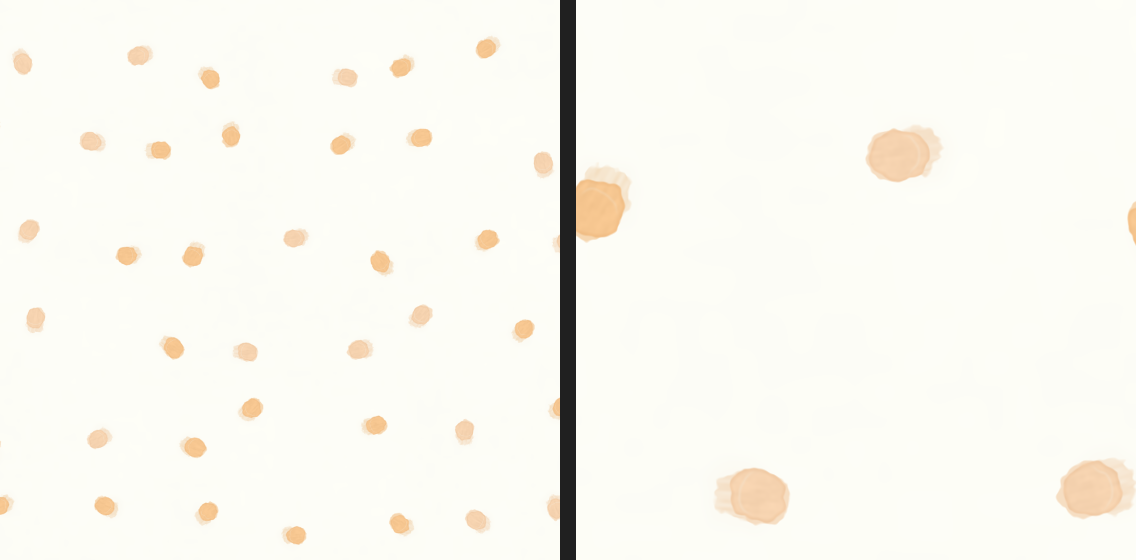
Left: the whole. Right: its middle third, enlarged.
Write a Shadertoy shader that draws this pattern.

```glsl
// Scattered apricot and peach brush dabs with pale dragged ends on warm white paper

float hash(vec2 p) {
    return fract(sin(dot(p, vec2(127.1, 311.7))) * 43758.5453);
}

float noise(vec2 p) {
    vec2 i = floor(p), f = fract(p);
    f = f * f * (3.0 - 2.0 * f);
    return mix(mix(hash(i), hash(i + vec2(1, 0)), f.x),
               mix(hash(i + vec2(0, 1)), hash(i + vec2(1, 1)), f.x), f.y);
}

// Distance to a disc whose outline wobbles like a hand-made dab
float blob(vec2 p, float radius, float seed) {
    vec2 dir = p / max(length(p), 1e-5);
    float wobble = noise(dir * 2.3 + seed) - 0.5;
    return length(p) - radius * (1.0 + 0.22 * wobble);
}

// Coverage inside a distance, with an edge of the given softness
float cover(float d, float soft) {
    return 1.0 - smoothstep(-soft, soft, d);
}

// Paints one dab; p is relative to its centre, x runs along the stroke
vec3 paintDab(vec3 col, vec2 p, vec2 id, float edge) {
    float seed = 10.0 + 40.0 * hash(id + 3.7);
    float peach = step(0.54, hash(id + 8.3));
    float radius = mix(0.0162, 0.0178, hash(id + 5.9));
    vec3 paint = mix(vec3(0.965, 0.775, 0.56), vec3(0.963, 0.825, 0.685), peach);
    vec3 pale = mix(vec3(0.955, 0.87, 0.755), vec3(0.96, 0.875, 0.775), peach);
    float grain = noise(p * 330.0 + seed) - 0.5;
    float streak = noise(p * vec2(110.0, 420.0) + seed) - 0.5;

    // Faint water stain around the dragged end
    col = mix(col, vec3(0.97, 0.95, 0.91), 0.22 * cover(blob(p - vec2(0.010, 0.001), 0.021, seed), 0.007));

    // Dry dragged end with a ragged rim
    vec2 drag = p - vec2(0.0105, 0.004 * (hash(id + 1.3) - 0.5));
    float tail = blob(drag, radius * 0.9, seed + 7.0) + 0.0028 * grain + 0.0022 * streak;
    col = mix(col, pale, cover(tail, edge + 0.0008) * (0.78 + 0.45 * streak));

    // Thin second coat peeping out on the opposite side
    float under = blob(p + vec2(0.0042, -0.0012), radius * 0.93, seed + 13.0) + 0.0015 * grain;
    col = mix(col, mix(pale, paint, 0.55), 0.85 * cover(under, edge + 0.0003));

    // Opaque body, slightly stretched, with a denser rim
    vec2 q = p * vec2(0.94, 1.04);
    float body = blob(q, radius * 0.97, seed) + 0.0007 * grain;
    float rim = smoothstep(-0.0028, -0.0004, body);
    vec3 fill = paint + 0.025 * streak + 0.014 * grain - vec3(0.015, 0.03, 0.04) * rim;

    // Lighter curved ridge where the brush was lifted
    float ridge = abs(blob(p + vec2(0.003, 0.0), radius * 0.82, seed + 21.0));
    float ridgeSide = smoothstep(0.001, 0.009, p.x);
    fill = mix(fill, pale, (0.35 + 0.25 * peach) * ridgeSide * cover(ridge - 0.0007, 0.001));
    return mix(col, fill, 0.96 * cover(body, edge + 0.0003));
}

void mainImage(out vec4 fragColor, in vec2 fragCoord) {
    vec2 uv = fragCoord / iResolution.y;
    float edge = 0.75 / iResolution.y;

    // Paper with a barely visible wash
    vec3 col = vec3(0.992, 0.992, 0.967) + 0.004 * (noise(uv * 9.0) - 0.5) + 0.003 * (noise(uv * 60.0) - 0.5);

    // One jittered dab per cell of a sheared grid
    const float cells = 6.1;
    const float shear = 0.37;
    vec2 home = floor(vec2(uv.x + shear * uv.y, uv.y) * cells);
    for (int y = -1; y <= 1; y++)
    for (int x = -1; x <= 1; x++) {
        vec2 id = home + vec2(x, y);
        vec2 jitter = vec2(hash(id), hash(id + 17.3)) - 0.5;
        vec2 centre = (id + 0.5 + 0.56 * jitter) / cells;
        centre.x -= shear * centre.y;
        vec2 p = uv - centre;
        if (length(p) > 0.05) continue;
        float angle = 6.2832 * hash(id + 29.1);
        float c = cos(angle), s = sin(angle);
        col = paintDab(col, mat2(c, -s, s, c) * p, id, edge);
    }
    fragColor = vec4(clamp(col, 0.0, 1.0), 1.0);
}
```
